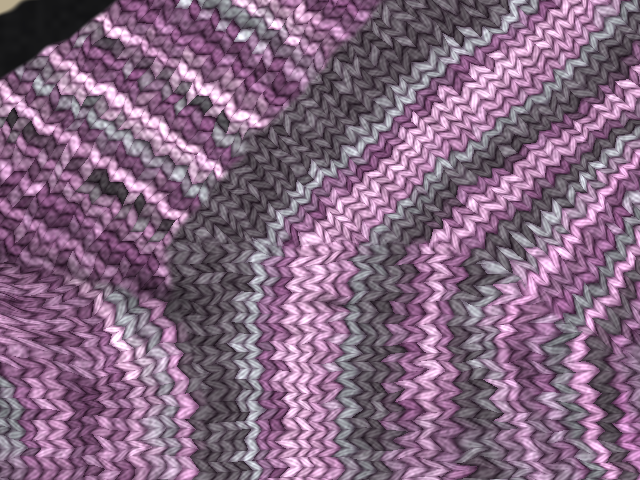
Reproduce this texture procedurally as a WebGL 1 fragment shader.

```glsl
precision highp float;
uniform vec2 u_resolution;

const float TAU = 6.2831853;
const vec3 DARK = vec3(0.33, 0.29, 0.325);
const vec3 GREY = vec3(0.62, 0.61, 0.655);
const vec3 PLUM = vec3(0.51, 0.31, 0.48);
const vec3 MAUVE = vec3(0.72, 0.51, 0.68);
const vec3 PINK = vec3(0.94, 0.74, 0.89);

float hash(vec2 p) {
  return fract(sin(dot(p, vec2(127.1, 311.7))) * 43758.5453);
}

float noise(vec2 p) {
  vec2 i = floor(p), f = fract(p);
  f = f * f * (3.0 - 2.0 * f);
  return mix(mix(hash(i), hash(i + vec2(1.0, 0.0)), f.x),
             mix(hash(i + vec2(0.0, 1.0)), hash(i + 1.0), f.x), f.y);
}

// V-shaped knit stitch: x = row centre, y = shade, z = random per stitch
vec3 stitch(vec2 grid, float slant) {
  float wale = floor(grid.y);
  float side = fract(grid.y) - 0.5;
  float leg = abs(side);
  float row = grid.x + slant * leg + 0.35 * hash(vec2(wale, 3.0));
  float across = fract(row) - 0.5;
  float body = (1.0 - 4.0 * across * across) * (0.45 + 0.55 * sqrt(max(sin(TAU * leg), 0.0)));
  float twist = sin(TAU * (3.0 * leg + 2.0 * across));
  float id = hash(vec2(floor(row), wale * 2.0 + step(0.0, side)));
  float shade = mix(0.42 + 0.2 * id, 1.16, smoothstep(0.0, 0.95, body)) + 0.08 * twist;
  return vec3(floor(row) + 0.5, shade, id);
}

vec3 band(vec3 below, vec3 above, float edge, float t) {
  return mix(below, above, smoothstep(edge - 0.016, edge + 0.016, t));
}

vec3 yarn(vec3 colour, vec3 knit) {
  vec3 heather = mix(colour, GREY, 0.25 * knit.z * knit.z);
  vec3 shade = pow(vec3(max(knit.y, 0.05)), vec3(0.9, 1.12, 0.92));
  return heather * shade * (0.86 + 0.28 * knit.z);
}

float blob(vec2 p, vec2 centre, vec2 size) {
  vec2 d = (p - centre) / size;
  return exp(-dot(d, d));
}

// Height where the bent stripes change direction
float kinkHeight(float x) {
  return 0.48 - 0.24 * smoothstep(0.9, 1.35, x);
}

// Position across the bent stripes, which lean right above the kink
float bentAxis(vec2 p) {
  float d = p.y - kinkHeight(p.x);
  float right = smoothstep(0.9, 1.35, p.x);
  float soft = mix(0.01, 0.06, smoothstep(1.0, 1.25, p.x));
  float bend = 0.5 * (d + sqrt(d * d + soft) - sqrt(soft));
  float lean = mix(0.95, 1.12, smoothstep(0.3, 0.55, p.x - p.y + 0.48));
  lean = mix(lean, mix(0.65, 0.85, smoothstep(0.6, 0.8, p.y)), right);
  bend *= d > 0.0 ? lean : smoothstep(0.45, 0.65, p.x);
  float flare = 0.5 * max(0.27 - p.y, 0.0) * smoothstep(0.8, 1.25, p.x);
  return p.x - bend - flare;
}

vec3 bentStripes(vec2 p, float u) {
  vec3 lower = stitch(vec2(u / 0.032, p.y / 0.041), 1.3);
  vec3 upper = stitch(vec2(u / 0.032, 0.7 * (p.x + p.y) / 0.038), 1.3);
  vec3 knit = mix(lower, upper, smoothstep(0.0, 0.025, p.y - kinkHeight(p.x)));
  float t = knit.x * 0.032 - 0.026 + 0.02 * (knit.z - 0.5) + 0.025 * (noise(p * 8.0) - 0.5);
  vec3 c = band(DARK, GREY, 0.51, t);
  c = band(c, PLUM, 0.56, t);
  c = band(c, mix(MAUVE, PINK, 0.6), 0.605, t);
  c = band(c, MAUVE, 0.69, t);
  c = band(c, GREY * 0.85, 0.74, t);
  c = band(c, DARK, 0.785, t);
  c = band(c, PLUM, 0.855, t);
  c = band(c, mix(MAUVE, PINK, 0.4), 0.885, t);
  c = band(c, PLUM, 0.94, t);
  c = band(c, DARK, 0.965, t);
  c = band(c, GREY, 1.015, t);
  c = band(c, MAUVE * 1.08, 1.045, t);
  c = band(c, PLUM, 1.10, t);
  c = band(c, GREY * 0.85, 1.145, t);
  c = band(c, MAUVE, 1.185, t);
  c = band(c, DARK, 1.225, t);
  c = band(c, PLUM * 1.15, 1.26, t);
  float right = smoothstep(0.7, 1.0, p.x);
  float mottling = smoothstep(0.4, 0.75, noise(p * 12.0 + 4.0)) * right * smoothstep(0.5, 0.25, p.y);
  float rib = 1.0 + 0.16 * smoothstep(1.0, 1.1, u) * cos(TAU * u / 0.064);
  return yarn(mix(c, mix(GREY, PLUM * 0.8, noise(p * 16.0)), 0.65 * mottling), knit) * rib;
}

vec3 slantedRidges(vec2 p) {
  float q = p.y + 0.68 * p.x;
  vec3 knit = stitch(vec2(q / 0.0375, (p.x - 0.68 * p.y) / 0.055), -0.9);
  float t = knit.x * 0.0375 + 0.006 + 0.045 * (knit.z - 0.5);
  vec3 c = band(PLUM, MAUVE, 0.54, t);
  c = band(c, PLUM * 0.9, 0.59, t);
  c = band(c, MAUVE, 0.675, t);
  c = band(c, DARK, 0.735, t);
  c = band(c, mix(MAUVE, PINK, 0.7), 0.78, t);
  c = band(c, PLUM, 0.835, t);
  c = band(c, GREY * 0.85, 0.87, t);
  c = band(c, PINK, 0.92, t);
  c = band(c, PLUM * 1.1, 0.985, t);
  c = band(c, mix(DARK, GREY, 0.4), 1.03, t);
  c = band(c, PINK, 1.08, t);
  c = band(c, PLUM, 1.15, t);
  c = band(c, GREY, 1.27, t);
  c = band(c, PINK, 1.33, t);
  c = band(c, PLUM, 1.41, t);
  c = mix(c, mix(PLUM, MAUVE, knit.z), 0.6 * smoothstep(0.4, 0.8, noise(p * 9.0)));
  float groove = 0.9 + 0.2 * cos(TAU * (q - 0.805) / 0.075);
  return yarn(c, knit) * groove;
}

vec3 archedStripes(vec2 p, vec2 d, float r) {
  float turn = smoothstep(0.2, 0.38, r);
  float along = d.y < 0.0 ? d.y : mix(d.y, 0.4 * atan(d.y, d.x), turn);
  vec3 knit = stitch(vec2(r / 0.032, along / 0.043), 1.1);
  float t = knit.x * 0.032 - 0.022 + 0.025 * (knit.z - 0.5);
  vec3 c = band(GREY * 0.75, PLUM, 0.14, t);
  c = band(c, MAUVE, 0.18, t);
  c = band(c, PLUM * 0.8, 0.235, t);
  c = band(c, MAUVE, 0.295, t);
  c = band(c, PLUM, 0.33, t);
  c = band(c, PINK, 0.365, t);
  c = band(c, GREY * 0.92, 0.405, t);
  c = band(c, MAUVE * 1.1, 0.455, t);
  c = band(c, DARK, 0.49, t);
  float mottling = smoothstep(0.4, 0.75, noise(p * 12.0 + 7.0)) * smoothstep(0.5, 0.4, r);
  return yarn(mix(c, mix(PLUM * 0.75, MAUVE, noise(p * 19.0)), 0.65 * mottling), knit);
}

void main() {
  vec2 uv = gl_FragCoord.xy / u_resolution.y;
  vec2 wobble = vec2(noise(uv * 21.0), noise(uv * 21.0 + 31.0)) - 0.5;
  vec2 p = uv + 0.018 * wobble;

  // Three knitted panels
  float u = bentAxis(p);
  vec3 colour = mix(slantedRidges(p), bentStripes(p, u), smoothstep(0.335, 0.365, u));
  vec2 d = p - vec2(-0.10, 0.13);
  float r = length(vec2(d.x, max(d.y, 0.0)));
  float seam = 0.46 - 0.25 * p.x - p.y;
  float arch = smoothstep(-0.012, 0.012, seam) * smoothstep(0.535, 0.515, r);
  colour = mix(colour, archedStripes(p, d, r), arch);

  // Creases and fuzzy fibres
  colour *= 1.0 - 0.3 * exp(-seam * seam / 0.002) * smoothstep(0.45, 0.35, p.x);
  colour *= 1.0 - 0.5 * blob(p, vec2(0.70, 0.37), vec2(0.045, 0.013));
  colour *= 0.86 + 0.28 * noise(uv * 150.0);
  colour += 0.09 * (noise(vec2(uv.x + uv.y, uv.x - uv.y) * vec2(60.0, 190.0)) - 0.35);

  // Black cloth and pale corner
  float cloth = smoothstep(0.82, 0.835, p.y - 0.69 * p.x);
  colour = mix(colour, vec3(0.07, 0.07, 0.075) + 0.03 * noise(uv * 60.0), cloth);
  colour = mix(colour, vec3(0.72, 0.67, 0.56), smoothstep(0.96, 0.975, p.y - 0.5 * p.x));
  gl_FragColor = vec4(clamp(colour, 0.0, 1.0), 1.0);
}
```
